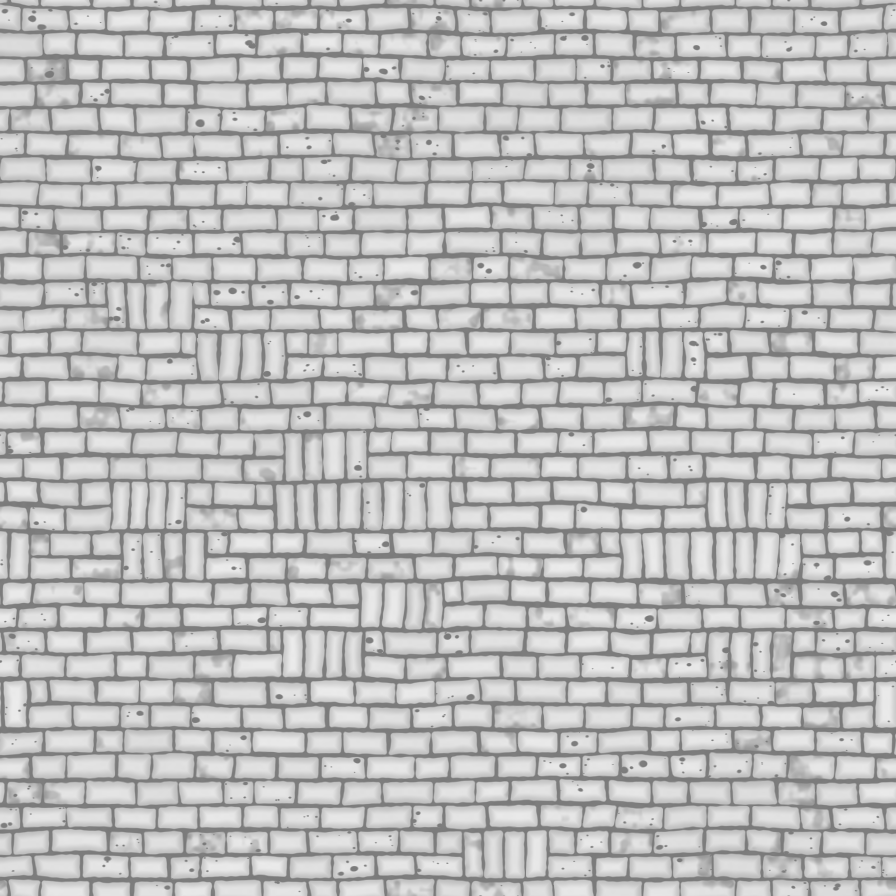
This texture map is drawn by a three.js fragment shader. Its source:

```glsl
// Pale grey brick wall: 36 wavy courses of about 21 uneven bricks, with some
// patches of upright bricks that span two courses. Each brick is a rough rounded
// box, lighter at its centre, with scattered pits and stains over dark mortar.
#define COURSES 36.0
#define COLUMNS 21.0
#define COURSE_SHIFT 0.3
#define WIDTH_JITTER 0.34
#define BED_JOINT 0.0042
#define HEAD_JOINT 0.0030
#define ROUGHNESS 0.0019
#define UPRIGHT_SHARE 0.38
#define PITTED_SHARE 0.24
#define MORTAR 0.485
#define RIM_TONE 0.765
#define CORE_TONE 0.888

varying vec2 vUv;

float hash(vec2 p) {
  vec3 q = fract(vec3(p.xyx) * 0.1031);
  q += dot(q, q.yzx + 33.33);
  return fract((q.x + q.y) * q.z);
}

// Value noise that wraps after the given number of cells.
float noise(vec2 uv, vec2 cells) {
  vec2 p = uv * cells, i = floor(p), f = fract(p);
  f = f * f * (3.0 - 2.0 * f);
  vec2 a = mod(i, cells), b = mod(i + 1.0, cells);
  return mix(mix(hash(a), hash(vec2(b.x, a.y)), f.x),
             mix(hash(vec2(a.x, b.y)), hash(b), f.x), f.y);
}

// Position of the head joint left of brick i, in columns.
float headJoint(float i, float course, float shift) {
  return i + shift + WIDTH_JITTER * (hash(vec2(mod(i, COLUMNS) + 3.0, course + 57.0)) - 0.5);
}

// Brick index, left joint and right joint around x.
vec3 findBrick(float x, float course, float shift) {
  float i = floor(x - shift);
  if (x < headJoint(i, course, shift)) i -= 1.0;
  else if (x >= headJoint(i + 1.0, course, shift)) i += 1.0;
  return vec3(i, headJoint(i, course, shift), headJoint(i + 1.0, course, shift));
}

// Upright bricks gather in the courses below mid height.
bool isUpright(float i, float pair) {
  float chance = UPRIGHT_SHARE * exp(-0.5 * abs(pair - 7.5));
  return hash(vec2(floor(mod(i, COLUMNS) / 2.0) + 11.0, pair + 131.0)) < chance;
}

float roundedBox(vec2 p, vec2 halfSize, float radius) {
  vec2 q = abs(p) - halfSize + radius;
  return length(max(q, 0.0)) + min(max(q.x, q.y), 0.0) - radius;
}

void main() {
  // Waviness of the courses
  vec2 uv = vUv;
  uv.y += 0.0050 * (noise(vUv, vec2(11.0, 18.0)) - 0.5) + 0.0024 * (noise(vUv, vec2(31.0, 36.0)) - 0.5);
  uv.x += 0.0036 * (noise(vUv.yx, vec2(40.0, 23.0)) - 0.5);
  vec2 grid = vec2(uv.x * COLUMNS, uv.y * COURSES + COURSE_SHIFT);

  // Courses go in pairs that share a bond
  float bottom = floor(grid.y), top = bottom + 1.0;
  float course = mod(bottom, COURSES);
  float upper = 1.0 - mod(course, 2.0);
  float pair = mod(floor((course + 1.0) / 2.0), COURSES / 2.0);
  float shift = hash(vec2(pair, 7.0));
  float lowerCourse = mod(bottom - upper, COURSES);
  vec3 base = findBrick(grid.x, lowerCourse, shift);
  vec3 brick = base;
  vec2 id = vec2(mod(base.x, COLUMNS), course);

  if (isUpright(base.x, pair)) {
    float middle = 0.5 * (base.y + base.z);
    float right = step(middle, grid.x);
    brick.yz = right > 0.5 ? vec2(middle, base.z) : vec2(base.y, middle);
    bottom -= upper;
    top = bottom + 2.0;
    id = vec2(id.x + 40.0 * (1.0 + right), lowerCourse);
  } else if (upper > 0.5) {
    brick = findBrick(grid.x, course, shift + 0.5);
    id.x = mod(brick.x, COLUMNS);
    if (isUpright(base.x - 1.0, pair)) brick.y = max(brick.y, base.y);
    if (isUpright(base.x + 1.0, pair)) brick.z = min(brick.z, base.z);
  }

  // Brick outline in canvas units, with uneven joints, skew and rough edges
  vec4 rnd = vec4(hash(id + 17.0), hash(id + 71.0), hash(id + 143.0), hash(id + 211.0));
  float wear = noise(vUv, vec2(6.0));
  vec4 gap = 0.5 * vec4(HEAD_JOINT, BED_JOINT, HEAD_JOINT, BED_JOINT) * (0.45 + 0.75 * rnd + 0.35 * wear);
  vec2 low = vec2(brick.y / COLUMNS, bottom / COURSES) + gap.xy;
  vec2 high = vec2(brick.z / COLUMNS, top / COURSES) - gap.zw;
  vec2 halfSize = 0.5 * (high - low);
  vec2 p = vec2(grid.x / COLUMNS, grid.y / COURSES) - 0.5 * (low + high);
  p += p.yx * (rnd.zx - 0.5) * vec2(0.10, 0.05);
  float grain = noise(vUv, vec2(190.0)) - 0.5;
  float d = roundedBox(p, halfSize, 0.0028) + ROUGHNESS * (0.6 * grain + 0.7 * (noise(vUv, vec2(83.0)) - 0.5));

  // Shading from rim to core, with stains
  float tone = mix(RIM_TONE, CORE_TONE, smoothstep(0.0, 0.0095, -d));
  tone += 0.04 * (rnd.y - 0.5) + 0.03 * (wear - 0.5) + 0.012 * grain;
  float stain = 0.65 * noise(vUv, vec2(70.0)) + 0.35 * noise(vUv, vec2(151.0));
  tone -= 0.16 * smoothstep(0.48, 0.8, stain) * step(0.82, rnd.w);

  // Pits, which also bite into the edges
  float pitted = step(hash(id + 307.0), PITTED_SHARE);
  for (int n = 0; n < 4; n++) {
    vec2 key = id + 19.0 * float(n) + 401.0;
    vec2 spot = (2.0 * vec2(hash(key), hash(key + 5.0)) - 1.0) * halfSize;
    float size = mix(0.0007, 0.0042, pow(hash(key + 9.0), 4.0));
    float reach = length((p - spot) * vec2(0.8, 1.1)) + 0.0012 * grain;
    d = max(d, pitted > 0.5 ? size - reach : d);
  }
  float stone = smoothstep(0.0010, -0.0010, d);
  gl_FragColor = vec4(vec3(mix(MORTAR + 0.02 * grain, tone, stone)), 1.0);
}
```
